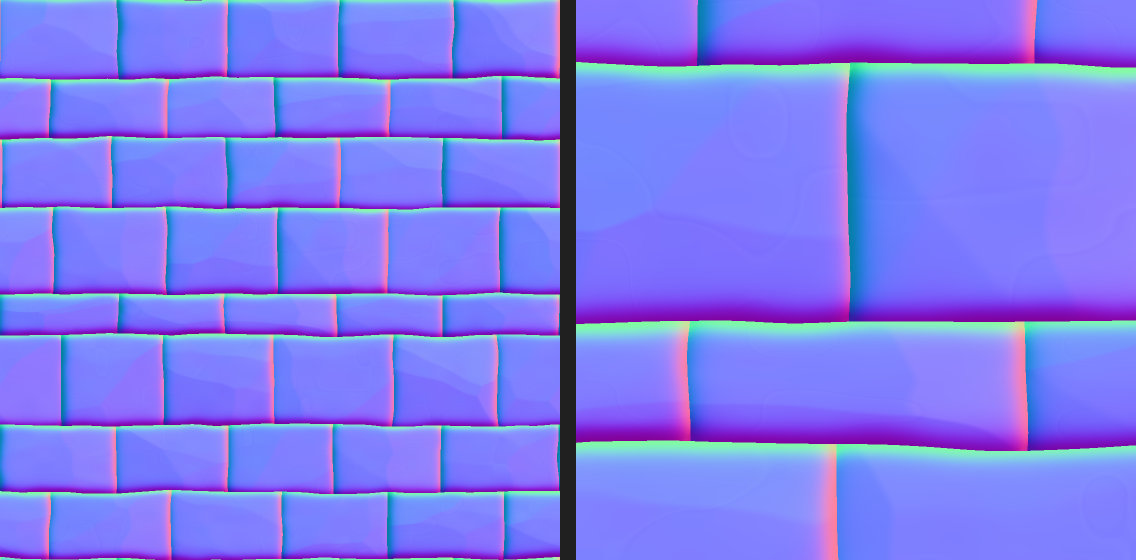
Left, the full canvas; right, a detail of the centre.
Write a WebGL 2 fragment shader that draws this texture map.

```glsl
#version 300 es
precision highp float;
uniform vec2 u_resolution;
out vec4 fragColor;

const float COLUMNS = 5.0;
const int ROWS = 8;
// Bottom edge of each course, from the lowest up
const float COURSE[8] = float[8](0.002, 0.121, 0.241, 0.401, 0.475, 0.628, 0.753, 0.861);
const float JOINT_JITTER = 0.024;
const float EDGE_WOBBLE = 0.006;
const float CORNER_ROUND = 0.004;
const float RIM_STEEPNESS = 4.2;
// Rim widths: left, right, bottom, top
const vec4 RIM_WIDTH = vec4(0.0052, 0.0040, 0.0050, 0.0036);
const float SHOULDER_SLOPE = 0.16;
const float SHOULDER_WIDTH = 0.018;
const int FACETS = 4;
const float FACET_TILT = 0.13;
const float GRAIN = 0.05;
const float CREASE = 0.05;

float hash(vec2 p) {
    return fract(sin(dot(p, vec2(127.1, 311.7))) * 43758.5453);
}

float noise(vec2 p) {
    vec2 i = floor(p), f = fract(p);
    f = f * f * (3.0 - 2.0 * f);
    return mix(mix(hash(i), hash(i + vec2(1, 0)), f.x),
               mix(hash(i + vec2(0, 1)), hash(i + vec2(1, 1)), f.x), f.y);
}

// Tiling one-dimensional noise, centred on zero
float wobble(float t, float cells, float seed) {
    float i = floor(t * cells), f = fract(t * cells);
    f = f * f * (3.0 - 2.0 * f);
    return mix(hash(vec2(mod(i, cells), seed)), hash(vec2(mod(i + 1.0, cells), seed)), f) - 0.5;
}

float courseEdge(int i, float x) {
    int k = i % ROWS;
    float seed = float(k) + 20.0;
    float bend = wobble(x, 10.0, seed) + 0.4 * wobble(x, 26.0, seed + 30.0);
    return COURSE[k] + float(i / ROWS) + EDGE_WOBBLE * bend;
}

float jointEdge(float row, float k, float y) {
    float column = mod(k, COLUMNS);
    float stagger = 0.5 * (1.0 - mod(row, 2.0));
    float jitter = JOINT_JITTER * (hash(vec2(column, row + 3.0)) - 0.5);
    return (k + stagger) / COLUMNS + jitter + 0.8 * EDGE_WOBBLE * wobble(y, 22.0, column + row * 7.0 + 90.0);
}

float stoneHeight(float row, float k) {
    return hash(vec2(mod(k, COLUMNS) + 11.0, row + 5.0));
}

// Flat chips cut from the face; q spans -1 to 1 over the stone
vec2 facetSlope(vec2 q, float seed) {
    vec2 slope = vec2(0.0);
    float level = 0.0;
    q += 0.25 * (vec2(noise(q * 1.5 + seed), noise(q * 1.5 + seed + 40.0)) - 0.5);
    for (int i = 0; i < FACETS; i++) {
        vec2 key = vec2(seed, float(i) * 3.7);
        float angle = 6.2832 * hash(key);
        vec2 dir = vec2(cos(angle), sin(angle));
        float tilt = FACET_TILT * mix(0.3, 1.0, hash(key + 1.3));
        float plane = tilt * (mix(0.0, 0.8, hash(key + 2.6)) - dot(q, dir));
        slope = mix(slope, tilt * dir, smoothstep(-0.003, 0.006, level - plane));
        level = min(level, plane);
    }
    return slope;
}

vec3 wallNormal(vec2 p) {
    // Find the course and the stone
    float base = courseEdge(0, p.x);
    if (p.y < base) p.y += 1.0;
    else if (p.y >= base + 1.0) p.y -= 1.0;
    int course = 0;
    for (int i = 1; i < ROWS; i++) if (p.y >= courseEdge(i, p.x)) course = i;
    float row = float(course);
    float k = floor(p.x * COLUMNS - 0.5 * (1.0 - mod(row, 2.0)));
    if (p.x < jointEdge(row, k, p.y)) k -= 1.0;
    else if (p.x >= jointEdge(row, k + 1.0, p.y)) k += 1.0;
    vec2 low = vec2(jointEdge(row, k, p.y), courseEdge(course, p.x));
    vec2 high = vec2(jointEdge(row, k + 1.0, p.y), courseEdge(course + 1, p.x));
    vec2 q = 2.0 * (p - low) / (high - low) - 1.0;
    float seed = mod(k, COLUMNS) * 5.3 + row * 31.7;

    // Distance to each side, with rounded corners
    vec4 d = vec4(p.x - low.x, high.x - p.x, p.y - low.y, high.y - p.y);
    vec2 nearest = min(d.xz, d.yw);
    d -= CORNER_ROUND * exp(-nearest.yyxx / CORNER_ROUND);
    d = max(d, 0.0);

    // Proud stones have steeper rims than their sunken neighbours
    float height = stoneHeight(row, k);
    vec2 step2 = height - vec2(stoneHeight(row, k - 1.0), stoneHeight(row, k + 1.0));
    vec4 strength = vec4(clamp(0.5 + 0.8 * step2, 0.1, 1.0), vec2(mix(0.4, 1.0, height)));
    strength *= 0.65 + 0.7 * noise(q * 2.5 + seed + 12.0);
    vec4 rim = strength * (RIM_STEEPNESS * exp(-d / RIM_WIDTH) + SHOULDER_SLOPE * exp(-d / SHOULDER_WIDTH));

    // Face relief: chips, soft grain and thin curved creases
    vec2 slope = rim.yw - rim.xz + facetSlope(q, seed);
    vec2 grain = vec2(noise(q * 3.0 + seed + 60.0), noise(q * 3.0 + seed + 80.0)) - 0.5;
    float ridge = (noise(q * vec2(2.0, 1.6) + seed + 25.0) - 0.5) / 0.018;
    slope += GRAIN * grain + CREASE * ridge * exp(-ridge * ridge) * vec2(0.6, 0.8);
    return normalize(vec3(slope, 1.0));
}

void main() {
    // Four samples smooth the joints
    vec3 sum = vec3(0.0);
    for (int i = 0; i < 4; i++) {
        vec2 offset = vec2(float(i % 2), float(i / 2)) * 0.5 - 0.25;
        sum += wallNormal((gl_FragCoord.xy + offset) / u_resolution);
    }
    fragColor = vec4(0.5 + 0.5 * sum / 4.0, 1.0);
}
```
